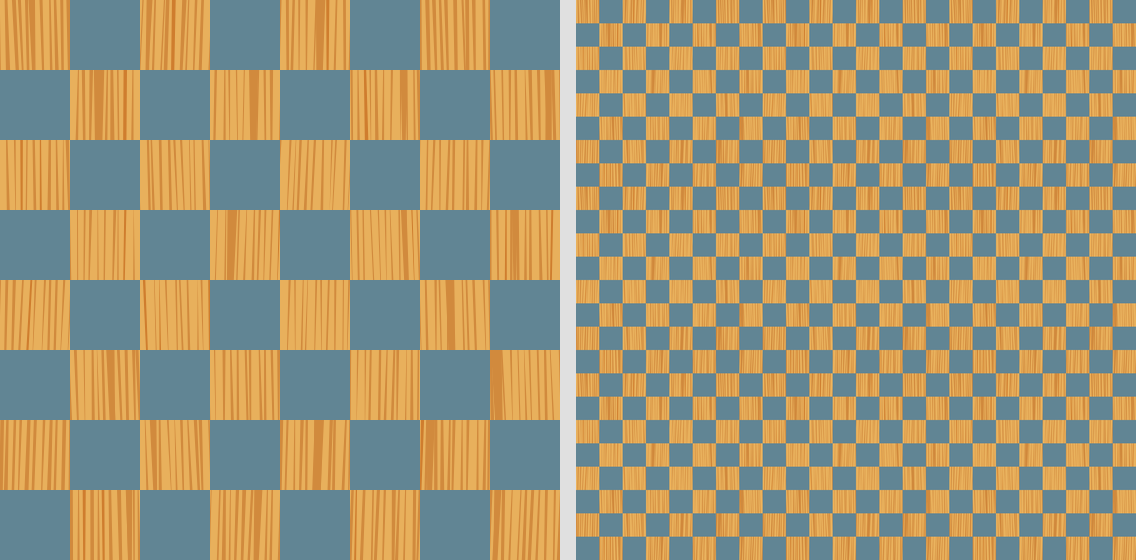
Left: one tile. Right: repeated 3 by 3.
A Shadertoy shader for this pattern:

```glsl
const float TAU = 6.2831853;

vec4 hash4(vec3 p) {
    vec4 q = fract(p.xyzx * vec4(0.1031, 0.1030, 0.0973, 0.1099));
    q += dot(q, q.wzxy + 33.33);
    return fract((q.xxyz + q.yzzw) * q.zywx);
}

// Signed distance to the nearest cell edge, positive in even cells
vec2 edgeDistance(vec2 p) {
    return abs(mod(p - 0.5, 2.0) - 1.0) - 0.5;
}

// Share of a pixel covered by a band around d = 0
float bandCoverage(float d, float halfWidth, float px) {
    float right = min(d + 0.5 * px, halfWidth);
    float left = max(d - 0.5 * px, -halfWidth);
    return clamp((right - left) / px, 0.0, 1.0);
}

// Upright, slightly leaning and tapering grain within one cell
vec3 woodGrain(vec2 uv, vec2 cell, float px) {
    vec3 color = vec3(0.91, 0.69, 0.36);
    vec3 grain = vec3(0.82, 0.54, 0.24);
    vec4 cellRnd = hash4(vec3(cell, 37.0));

    // Bolder grain toward the border of the board
    vec2 wave = cos(TAU * (cell + 0.5) / 8.0);
    float boldness = 1.0 + 0.26 * wave.y + 0.12 * wave.x;
    float cellLean = (cellRnd.x - 0.5) * 0.08;

    for (int i = 0; i <= 10; i++) {
        vec4 rnd = hash4(vec3(cell, float(i)));
        float center = (float(i) + (rnd.x - 0.5) * 0.55) / 10.0;
        center += (uv.y - 0.5) * (cellLean + (rnd.y - 0.5) * 0.04);
        float taper = (uv.y - 0.5) * (rnd.w - 0.5) * 0.022;
        float halfWidth = mix(0.007, 0.022, rnd.z) * boldness + taper;
        vec3 tone = mix(grain, vec3(0.81, 0.49, 0.18), step(0.92, fract(rnd.w * 7.3)));
        color = mix(color, tone, bandCoverage(uv.x - center, halfWidth, px));
    }

    // An occasional broad streak
    float streakX = mix(0.03, 0.9, cellRnd.y) + (uv.y - 0.5) * cellLean;
    float streakWidth = mix(0.03, 0.065, cellRnd.z) + (uv.y - 0.5) * 0.02;
    float streak = bandCoverage(uv.x - streakX, streakWidth, px);
    return mix(color, grain, streak * step(0.45, cellRnd.w));
}

void mainImage(out vec4 fragColor, in vec2 fragCoord) {
    vec2 p = 8.0 * fragCoord / iResolution.xy;
    vec2 px = 8.0 / iResolution.xy;

    // Smoothed checkerboard
    vec2 side = clamp(2.0 * edgeDistance(p) / px, -1.0, 1.0);
    float wood = 0.5 - 0.5 * side.x * side.y;

    vec3 blue = vec3(0.38, 0.52, 0.58);
    vec3 color = mix(blue, woodGrain(fract(p), floor(p), px.x), wood);
    fragColor = vec4(color, 1.0);
}
```
